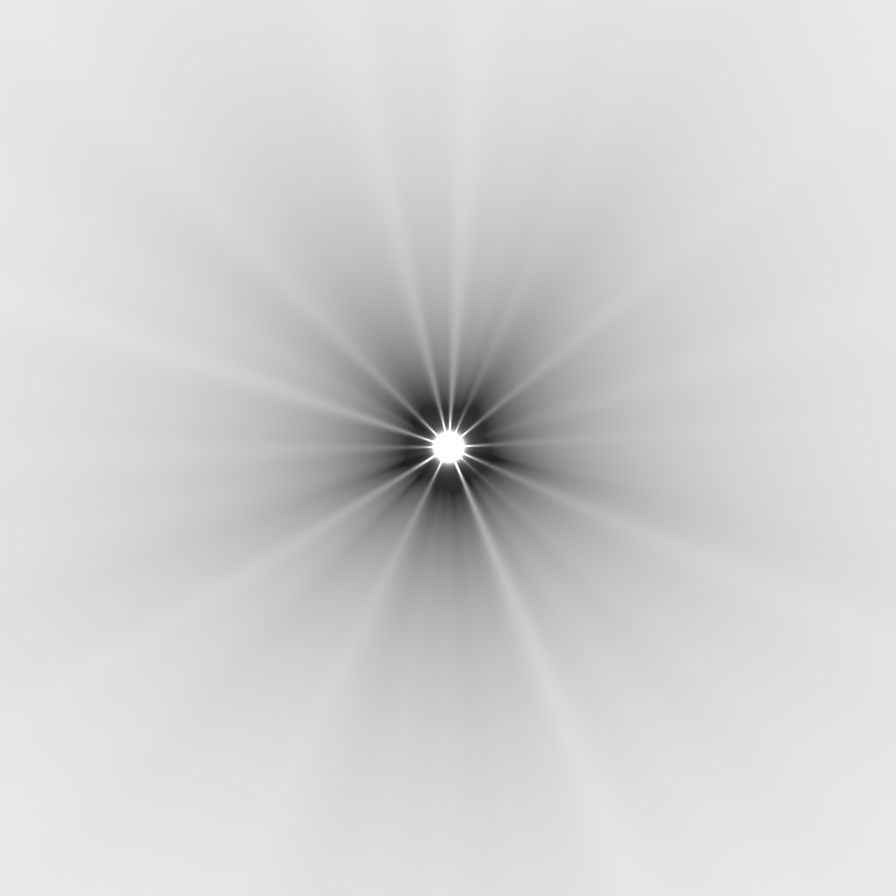
Write a WebGL 2 fragment shader that draws this background.

```glsl
#version 300 es
precision highp float;

uniform vec2 u_resolution;
out vec4 outColor;

const float PI = 3.14159265;
const vec2 CENTER = vec2(0.501, 0.501);
const float SHADE_OFFSET = 0.45;   // softens the dark halo near the centre
const float SHADE_FALLOFF = 16.0;  // how fast the halo fades outward
const float SHADE_LIMIT = 0.84;
const float RAY_GAIN = 0.004;
const float RAY_WIDTH = 0.052;     // radians
const float CORE_RADIUS = 0.0165;
const int RAY_COUNT = 18;

// Direction in degrees and strength; negative rays are dark
const vec2 RAYS[RAY_COUNT] = vec2[RAY_COUNT](
    vec2(3.0, 0.60), vec2(40.0, 0.65), vec2(66.0, 0.40),
    vec2(87.0, 0.85), vec2(103.0, 0.75), vec2(135.0, 0.65),
    vec2(161.0, 0.75), vec2(180.0, 0.45), vec2(212.0, 1.00),
    vec2(244.0, 0.65), vec2(293.0, 1.10), vec2(318.0, 0.25),
    vec2(336.0, 0.60), vec2(346.0, -0.35), vec2(301.0, -0.25),
    vec2(201.0, -0.35), vec2(226.0, -0.25), vec2(146.0, -0.20));

// Shortest signed difference between two angles
float angleDelta(float a, float b) {
    return mod(a - b + PI, 2.0 * PI) - PI;
}

// Sum of soft angular rays
float rayPattern(float angle) {
    float sum = 0.0;
    for (int i = 0; i < RAY_COUNT; i++) {
        float d = angleDelta(angle, radians(RAYS[i].x)) / RAY_WIDTH;
        sum += RAYS[i].y * exp(-d * d);
    }
    return sum;
}

// Broad and fine variation of the halo around the circle
float haloVariation(float angle) {
    float broad = 0.06 * cos(5.0 * (angle + 0.5 * PI));
    float medium = 0.025 * sin(13.0 * angle + 1.2 * sin(3.0 * angle));
    float fine = 0.015 * sin(29.0 * angle + 2.0 * sin(4.0 * angle));
    return 1.0 + broad + medium + fine;
}

void main() {
    vec2 canvas = gl_FragCoord.xy / u_resolution;
    vec2 p = (canvas - CENTER) * u_resolution / min(u_resolution.x, u_resolution.y);
    float radius = max(length(p), 0.001);
    float angle = atan(p.y, p.x);

    // Dark halo on a pale ground
    float shade = haloVariation(angle) / (SHADE_OFFSET + SHADE_FALLOFF * radius);
    float light = 1.0 - min(shade, SHADE_LIMIT);

    // Rays fading outward, then the white core
    light += RAY_GAIN * rayPattern(angle) / pow(radius, 1.5);
    light = max(light, 0.12);
    light += pow(CORE_RADIUS / radius, 4.0);

    outColor = vec4(vec3(clamp(light, 0.0, 1.0)), 1.0);
}
```
